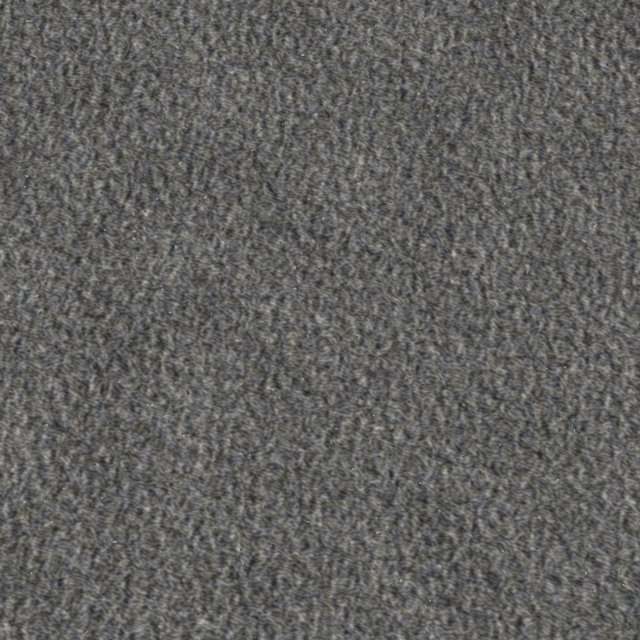
This texture is drawn by a WebGL 2 fragment shader. Its source:

```glsl
#version 300 es
precision highp float;

uniform vec2 u_resolution;
out vec4 fragColor;

const float TAU = 6.2831853;

// Integer hash of a lattice cell, two values in 0..1
vec2 hash2(vec2 cell, uint seed) {
    uvec2 v = uvec2(ivec2(cell)) * 1664525u + 1013904223u + seed * 7919u;
    v.x += v.y * 1664525u;
    v.y += v.x * 1664525u;
    v ^= v >> 16u;
    v.x += v.y * 1664525u;
    v.y += v.x * 1664525u;
    v ^= v >> 16u;
    return vec2(v & 65535u) / 65535.0;
}

float cornerRamp(vec2 cell, vec2 offset, uint seed) {
    float angle = TAU * hash2(cell, seed).x;
    return dot(vec2(cos(angle), sin(angle)), offset);
}

// Gradient noise, roughly -0.7..0.7
float gradientNoise(vec2 p, uint seed) {
    vec2 cell = floor(p);
    vec2 f = p - cell;
    vec2 w = f * f * f * (f * (f * 6.0 - 15.0) + 10.0);
    vec2 e = vec2(1.0, 0.0);
    float low = mix(cornerRamp(cell, f, seed),
                    cornerRamp(cell + e.xy, f - e.xy, seed), w.x);
    float high = mix(cornerRamp(cell + e.yx, f - e.yx, seed),
                     cornerRamp(cell + e.xx, f - e.xx, seed), w.x);
    return mix(low, high, w.y);
}

vec2 rotate(vec2 p, float angle) {
    float c = cos(angle), s = sin(angle);
    return vec2(c * p.x - s * p.y, s * p.x + c * p.y);
}

// Lumpy surface: pebbles with smaller bumps on them
float surfaceHeight(vec2 p) {
    return gradientNoise(p, 1u) + 0.45 * gradientNoise(p * 2.03 + 17.3, 2u);
}

// Difference of height along the light direction
float slopeLight(vec2 p, vec2 toLight) {
    return surfaceHeight(p) - surfaceHeight(p + toLight);
}

// Sparse chips: x is coverage, y is a random tone
vec2 chips(vec2 p, float share, uint seed) {
    vec2 cell = floor(p);
    vec2 chance = hash2(cell, seed);
    vec2 centre = 0.4 + 0.2 * hash2(cell, seed + 1u);
    vec2 offset = rotate(p - cell - centre, TAU * chance.y) * vec2(1.0, 1.5);
    float disc = 1.0 - smoothstep(0.12, 0.38, length(offset));
    return vec2(disc * step(chance.x, share), chance.y);
}

void main() {
    vec2 uv = gl_FragCoord.xy / u_resolution;

    // Grains shrink gently towards the top
    vec2 ground = vec2((uv.x - 0.5) * (1.0 + 0.22 * uv.y),
                       uv.y + 0.11 * uv.y * uv.y);
    vec2 bend = vec2(gradientNoise(ground * 24.0, 3u),
                     gradientNoise(ground * 24.0, 4u));
    vec2 p = ground + 0.006 * bend;

    // Relief, grain tone and fine slanted grit
    vec2 slanted = rotate(p, 0.18) * vec2(54.0, 42.0);
    float relief = slopeLight(slanted, vec2(0.32, 0.16));
    float grain = gradientNoise(rotate(p, 0.5) * vec2(82.0, 70.0), 5u);
    float grit = gradientNoise(rotate(p, 0.35) * vec2(135.0, 215.0), 6u);
    float patches = gradientNoise(ground * 7.0, 7u)
                  + 0.6 * gradientNoise(ground * 17.0, 8u);

    float tone = 0.17 * relief + 0.18 * grain + 0.19 * grit + 0.05 * patches;
    float value = 0.377 + tone + 0.45 * tone * tone;
    value = clamp(value, 0.17, 0.72);

    // Warm and cool minerals, with bright grains slightly warmer
    float mineral = gradientNoise(p * 95.0 + 41.0, 9u)
                  + 0.6 * gradientNoise(p * 36.0 + 11.0, 10u);
    float warmth = 0.006 + 0.03 * (value - 0.38) + 0.036 * mineral;
    vec3 colour = vec3(value) + warmth * vec3(0.8, 0.1, -1.2);

    // Scattered pale, tan and bluish chips, then dark pits
    vec3 tan_ = vec3(0.64, 0.56, 0.44);
    vec3 pale = vec3(0.68, 0.69, 0.69);
    vec3 blue = vec3(0.38, 0.43, 0.53);
    for (int i = 0; i < 2; i++) {
        float scale = 80.0 + 45.0 * float(i);
        uint seed = 20u + 4u * uint(i);
        vec2 chip = chips(p * scale, 0.012, seed);
        vec3 chipColour = chip.y < 0.35 ? tan_ : (chip.y < 0.7 ? pale : blue);
        colour = mix(colour, chipColour, 0.75 * chip.x);
        vec2 pit = chips(p * scale + 9.5, 0.015, seed + 2u);
        colour = mix(colour, vec3(0.17, 0.17, 0.17), 0.6 * pit.x);
    }

    fragColor = vec4(colour, 1.0);
}
```
